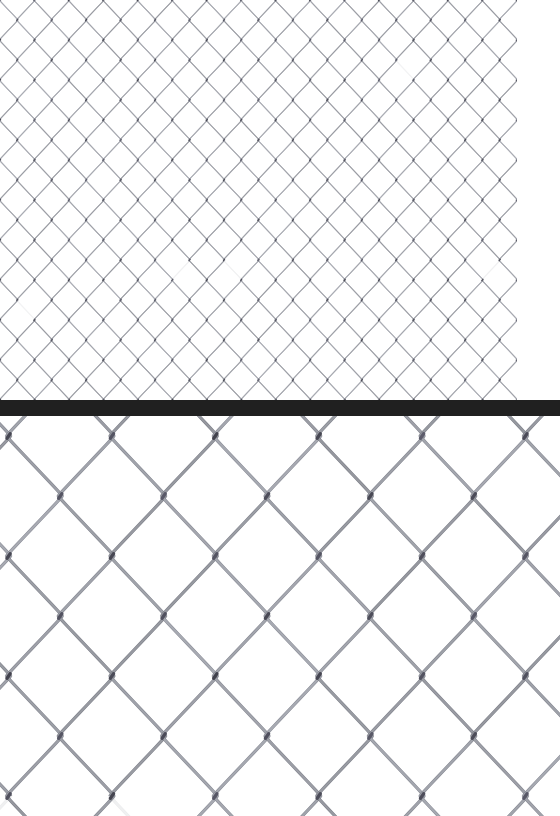
Top, the full canvas; bottom, a detail of the centre.
Reproduce this pattern procedurally as a WebGL 2 fragment shader.

```glsl
#version 300 es
precision highp float;
// Chain-link fence: interlocking grey zigzag wires on white, with a bare strip at the right.

#define REPEATS vec2(15.0, 10.0)  // diamonds across and down
#define FENCE_WIDTH 0.923         // share of the canvas width
#define WIRE_RADIUS 0.00136       // in canvas heights
#define KNOT_RADIUS 0.0014
#define KNOT_REACH vec2(0.0013, 0.0019)
#define OVERLAP 0.025             // how far each bend hooks past its knot
#define BEND 0.997                // 1.0 gives sharp bends
#define FADED_SHARE 0.01          // share of worn, nearly invisible strands
#define SOFTNESS 0.65             // edge blur in pixels

uniform vec2 u_resolution;
out vec4 outColor;

const float PI = 3.14159265;
const vec3 PAPER = vec3(1.0);
const vec3 WIRE_CORE = vec3(0.62, 0.63, 0.66);
const vec3 WIRE_RIM = vec3(0.48, 0.49, 0.53);
const vec3 KNOT_COLOR = vec3(0.30, 0.30, 0.35);

float hash(vec2 p) {
    vec3 q = fract(vec3(p.xyx) * 0.1031);
    q += dot(q, q.yzx + 33.33);
    return fract((q.x + q.y) * q.z);
}

float capsule(vec2 p, vec2 reach) {
    float along = clamp(dot(p, reach) / dot(reach, reach), -1.0, 1.0);
    return length(p - reach * along);
}

float coverage(float dist, float radius, float blur) {
    return 1.0 - smoothstep(radius - blur, radius + blur, dist);
}

// Horizontal place of the rounded zigzag that fills one half-column
float zigzag(float column, float y) {
    float wave = asin(BEND * cos(PI * (y - column))) / asin(BEND);
    return column + 0.5 - wave * (0.5 + OVERLAP);
}

void main() {
    vec2 uv = gl_FragCoord.xy / u_resolution;
    float aspect = u_resolution.x / u_resolution.y;
    float blur = SOFTNESS / u_resolution.y;

    // Half-diamond grid: knots lie where the two indices have an even sum
    vec2 halfCell = 0.5 * vec2(FENCE_WIDTH * aspect, 1.0) / REPEATS;
    vec2 grid = vec2(uv.x * aspect, uv.y) / halfCell;
    float slant = halfCell.y / length(halfCell);
    vec3 color = PAPER;

    // Wires of this half-column and of its two neighbours
    for (int k = -1; k <= 1; k++) {
        float column = floor(grid.x) + float(k);
        float dist = abs(grid.x - zigzag(column, grid.y)) * halfCell.x * slant;
        vec2 strand = vec2(column, floor(grid.y)) + 7.0;
        float strength = hash(strand) < FADED_SHARE ? 0.15 : 1.0;
        float tone = mix(0.94, 1.06, hash(strand + 53.0));
        vec3 wire = mix(WIRE_CORE, WIRE_RIM, smoothstep(0.4, 1.0, dist / WIRE_RADIUS));
        color = mix(color, wire * tone, strength * coverage(dist, WIRE_RADIUS, blur));
    }

    // Dark tilted knot where two wires hook together
    vec2 diagonal = floor(0.5 * vec2(grid.x + grid.y, grid.x - grid.y) + 0.5);
    vec2 knot = vec2(diagonal.x + diagonal.y, diagonal.x - diagonal.y);
    float knotDist = capsule((grid - knot) * halfCell, KNOT_REACH);
    float knotTone = mix(0.85, 1.2, hash(knot + 91.0));
    color = mix(color, KNOT_COLOR * knotTone, coverage(knotDist, KNOT_RADIUS, blur));

    // Cut the fence off at its right edge
    float inside = 1.0 - smoothstep(-blur, blur, (uv.x - FENCE_WIDTH) * aspect);
    outColor = vec4(mix(PAPER, color, inside), 1.0);
}
```
